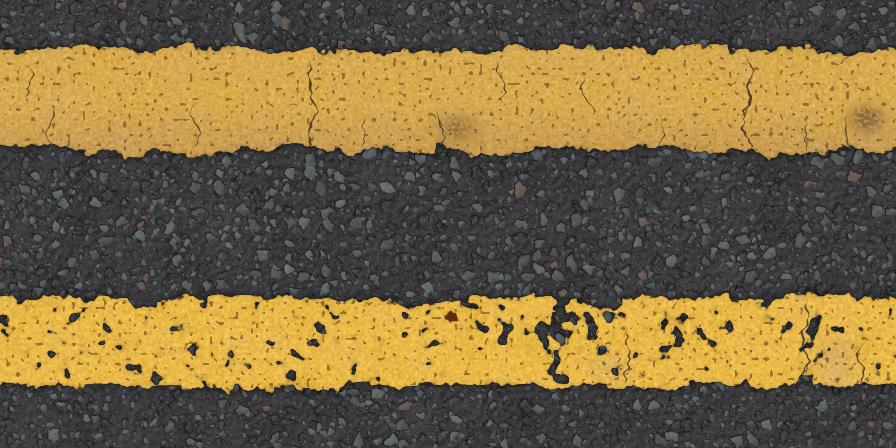
Give the GLSL for this texture, as a Shadertoy shader.

```glsl
// Two worn yellow road stripes painted across dark asphalt with embedded stones.

vec2 hash2(vec2 p) {
    vec3 q = fract(p.xyx * vec3(.1031, .1030, .0973));
    q += dot(q, q.yzx + 33.33);
    return fract((q.xx + q.yz) * q.zy);
}

float corner(vec2 cell, vec2 offset) {
    float a = 6.2832 * hash2(cell + offset).x;
    return a;
}

// Gradient noise, roughly -0.7 to 0.7
float noise(vec2 p) {
    vec2 i = floor(p), f = fract(p), u = f * f * (3. - 2. * f);
    vec4 v;
    for (int k = 0; k < 4; k++) {
        vec2 o = vec2(k & 1, k >> 1);
        float a = corner(i, o);
        v[k] = dot(vec2(cos(a), sin(a)), f - o);
    }
    return 1.4 * mix(mix(v.x, v.y, u.x), mix(v.z, v.w, u.x), u.y);
}

float fbm(vec2 p) {
    return noise(p) + .5 * noise(p * 2.1 + 7.) + .25 * noise(p * 4.3 + 19.);
}

float blob(vec2 p, vec2 center, vec2 size) {
    vec2 q = (p - center) / size;
    return exp(-dot(q, q));
}

// Random angular stones: x = distance, yz = random identity
vec3 stones(vec2 p, float density) {
    vec3 best = vec3(9., 0., 0.);
    for (int j = -1; j <= 1; j++)
    for (int i = -1; i <= 1; i++) {
        vec2 cell = floor(p) + vec2(i, j);
        vec2 h = hash2(cell), g = hash2(cell + 137.);
        if (g.x > density) continue;
        vec2 r = p - cell - .2 - .6 * h;
        float size = .17 + .2 * g.y, d = -9.;
        for (int k = 0; k < 5; k++) {
            float n = float(k);
            float a = 6.2832 * h.y + 1.2566 * n + .7 * fract(h.x * 7. + n * .618);
            d = max(d, dot(r, vec2(cos(a), sin(a))) - size * (.6 + .6 * fract(g.x * 9. + n * .37)));
        }
        if (d < best.x) best = vec3(d, hash2(cell + 71.));
    }
    return best;
}

vec3 asphalt(vec2 p, float px) {
    float middle = smoothstep(.3, .4, p.y) - smoothstep(.6, .72, p.y);
    float relief = noise(p * 75.) - noise(p * 75. + vec2(-.2, .25));
    vec3 col = vec3(.235, .233, .245) + .022 * fbm(p * 9.) + .07 * relief + .035 * noise(p * 190.);
    // Small chips first, larger stones over them
    for (int layer = 0; layer < 3; layer++) {
        float scale = layer == 0 ? 92. : layer == 1 ? 48. : 27.;
        vec2 q = p * scale + .12 * vec2(noise(p * 70.), noise(p * 70. + 40.)) + 31. * float(layer);
        float density = layer == 0 ? .4 : .7;
        vec3 s = stones(q, density);
        float lit = stones(q + vec2(-.08, .1), density).x - s.x;
        float soft = px * scale;
        float inside = 1. - smoothstep(-soft, soft, s.x);
        float bare = step(mix(.56, .44, middle), s.y);
        vec3 rock = mix(vec3(.30, .32, .33), vec3(.42, .46, .45), s.z);
        rock = mix(rock, vec3(.43, .37, .33), step(.91, s.z));
        rock += .04 * fbm(p * 85.) + .2 * lit;
        float rim = exp(-pow(abs(s.x - .03) / .065, 2.));
        col *= 1. - rim * mix(.28, .42, hash2(s.yz * 91.).x) * smoothstep(-.1, .1, lit + .05);
        col += .35 * max(lit, 0.) * inside * (1. - bare);
        col = mix(col, rock, inside * bare * (layer == 0 ? .65 : .85));
    }
    return col;
}

// Signed distance to the ragged painted area
float paintShape(vec2 p) {
    float rough = .015 * noise(p * 13.) + .012 * noise(p * 34. + 5.) + .006 * noise(p * 88.);
    float upper = max(p.y - .889, .664 - p.y - .006 * sin(p.x * 9. - 1.5));
    upper = max(upper, .018 - length((p - vec2(.984, .662)) * vec2(1.2, .7)));
    float dips = blob(vec2(p.x), vec2(.31), vec2(.035)) + 1.3 * blob(vec2(p.x), vec2(.92), vec2(.04))
        + 1.2 * blob(vec2(p.x), vec2(1.35), vec2(.07)) + blob(vec2(p.x), vec2(1.64), vec2(.025));
    float lower = max(p.y - .335 + .02 * dips, .139 - p.y);
    lower = max(lower, .023 - length((p - vec2(1.797, .143)) * vec2(1.3, .8)));
    // Flaked patch and the broken gap beside it
    float wear = blob(p, vec2(1.29, .285), vec2(.11, .06));
    lower = max(lower, .025 * (noise(p * 36. + 3.) - .62 + .58 * wear));
    float gap = abs(p.x - 1.247 - .016 * noise(vec2(p.y * 32., 4.)));
    float gapWidth = .009 + .012 * noise(p * 48.);
    lower = max(lower, min(gapWidth - gap, .315 - p.y));
    return min(upper, lower) + rough;
}

float cracks(vec2 p, float px) {
    // x, lower end, upper end
    vec3 lines[15] = vec3[15](
        vec3(.69, .68, .87), vec3(.984, .66, .765), vec3(.44, .68, .78),
        vec3(1.667, .675, .88), vec3(.112, .67, .77), vec3(1.12, .78, .87),
        vec3(1.472, .665, .75), vec3(.807, .68, .75), vec3(1.888, .68, .75),
        vec3(1.315, .75, .84), vec3(.065, .79, .86), vec3(1.8, .67, .74),
        vec3(1.4, .15, .275), vec3(1.797, .16, .335), vec3(1.922, .15, .245));
    float dark = 0.;
    for (int k = 0; k < 15; k++) {
        vec3 c = lines[k];
        float wobble = .02 * noise(vec2(p.y * 22., c.x * 40.)) + .007 * noise(vec2(p.y * 75., c.x * 90.));
        float width = (.0007 + .009 * (c.z - c.y)) * (.8 + noise(p * 60.));
        float ends = smoothstep(c.y - .01, c.y, p.y) * (1. - smoothstep(c.z - .03, c.z, p.y));
        dark = max(dark, ends * (1. - smoothstep(width - px, width + px, abs(p.x - c.x - wobble))));
    }
    return dark;
}

vec3 paint(vec2 p, float px) {
    float upper = step(.5, p.y), grain = noise(p * 150.), mottling = fbm(p * 11.);
    vec3 col = mix(vec3(.92, .735, .285), vec3(.875, .695, .305), upper);
    // Dust, pale abrasion and brown stains
    float dust = upper * (.25 + .45 * (1. - smoothstep(.67, .78, p.y))) + .25 * mottling;
    col = mix(col, vec3(.76, .59, .33), clamp(dust, 0., .8));
    float pale = blob(p, vec2(1.87, .2), vec2(.05, .055)) + .7 * blob(p, vec2(1.36, .18), vec2(.05, .03));
    col = mix(col, vec3(.83, .67, .38), .8 * clamp(pale + .3 * mottling * pale, 0., 1.));
    float stain = blob(p, vec2(1.935, .735), vec2(.035, .028)) + .65 * blob(p, vec2(1.02, .715), vec2(.04, .03));
    col = mix(col, vec3(.4, .3, .2), clamp(stain * (.65 + grain), 0., .75));
    col += .065 * grain + .035 * noise(p * 70.) + .025 * mottling;
    // Pinholes gather in loose drifts
    float pits = smoothstep(.43, .58, noise(p * 88. + 13.) + .13 * noise(p * 8.));
    col = mix(col, vec3(.43, .31, .16), .65 * pits);
    float rust = length((p - vec2(1.008, .292)) * vec2(.8, 1.)) + .006 * noise(p * 90.);
    col = mix(col, vec3(.38, .16, .09), 1. - smoothstep(.009, .013, rust));
    return mix(col, vec3(.25, .19, .13), .85 * cracks(p, px));
}

void mainImage(out vec4 fragColor, in vec2 fragCoord) {
    vec2 p = fragCoord / iResolution.y;
    float px = .7 / iResolution.y, d = paintShape(p);
    vec3 road = asphalt(p, px) * (1. - .5 * exp(-max(d, 0.) / .006));
    vec3 coat = paint(p, px) * (1. - .22 * exp(min(d, 0.) / .003));
    fragColor = vec4(clamp(mix(coat, road, smoothstep(-px, px, d)), 0., 1.), 1.);
}
```
